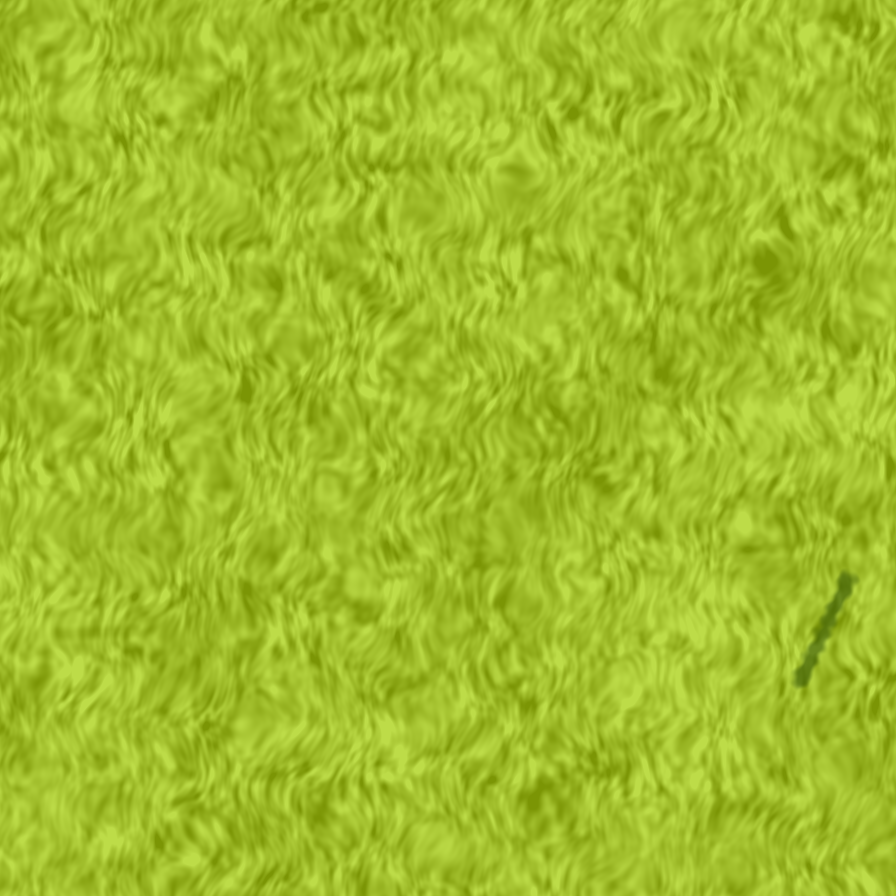
This texture is drawn by a Shadertoy shader. Its source:

```glsl
// Soft yellow-green turf of short upright fibres, with one dark blade and a faint crease.

#define MEAN_GREEN vec3(0.632, 0.745, 0.172)
#define TONE_STEP vec3(0.052, 0.056, 0.053)
#define BLADE_GREEN vec3(0.31, 0.43, 0.04)
#define FIBRE_FREQ vec2(92.0, 40.0)
#define FINE_FREQ vec2(145.0, 72.0)
#define CLUMP_FREQ vec2(38.0, 25.0)
#define PATCH_FREQ 9.0
#define FIBRE_LEAN 0.006

// Integer hash giving a unit gradient for a lattice cell
vec2 cellGradient(vec2 cell) {
    uvec2 q = uvec2(ivec2(cell) + 4096);
    uint h = q.x * 1597334677u ^ q.y * 3812015801u;
    h = (h ^ (h >> 15)) * 2246822519u;
    h = (h ^ (h >> 13)) * 3266489917u;
    h ^= h >> 16;
    float angle = 6.28319 * float(h & 65535u) / 65536.0;
    return vec2(cos(angle), sin(angle));
}

// Gradient noise scaled to a spread of about one
float noise(vec2 p) {
    vec2 cell = floor(p), f = p - cell;
    vec2 w = f * f * f * (f * (f * 6.0 - 15.0) + 10.0);
    vec2 e = vec2(1.0, 0.0);
    float a = dot(cellGradient(cell), f);
    float b = dot(cellGradient(cell + e.xy), f - e.xy);
    float c = dot(cellGradient(cell + e.yx), f - e.yx);
    float d = dot(cellGradient(cell + e.xx), f - e.xx);
    return 5.0 * mix(mix(a, b, w.x), mix(c, d, w.x), w.y);
}

// Shears a point so that upright features lean sideways
vec2 slant(vec2 p, float amount) {
    return vec2(p.x + amount * p.y, p.y);
}

// Distance to a line segment
float segmentDistance(vec2 p, vec2 a, vec2 b) {
    vec2 ab = b - a;
    float t = clamp(dot(p - a, ab) / dot(ab, ab), 0.0, 1.0);
    return length(p - a - ab * t);
}

// Brightness of the turf, from broad patches down to fine fibres
float turfTone(vec2 p) {
    vec2 bent = p;
    bent.x += FIBRE_LEAN * noise(p * 13.0 + 50.0);
    bent.y += 0.5 * FIBRE_LEAN * noise(p * 21.0 + 90.0);
    float fibres = 0.52 * noise(slant(bent, -0.22) * FIBRE_FREQ)
                 + 0.46 * noise(slant(bent, 0.16) * FIBRE_FREQ * 0.87 + 31.0);
    float fine = noise(slant(bent, -0.08) * FINE_FREQ + 17.0);
    float clumps = noise(slant(bent, -0.12) * CLUMP_FREQ + 7.0);
    float patches = 0.30 * noise(p * PATCH_FREQ + 3.7)
                  + 0.24 * noise(p * PATCH_FREQ * 0.43 + 11.3);
    // Fibre contrast drifts, leaving some smoother areas
    float contrast = 1.0 + 0.18 * noise(p * 11.0 + 71.0);
    return contrast * (fibres + 0.36 * fine) + 0.44 * clumps + patches;
}

void mainImage(out vec4 fragColor, in vec2 fragCoord) {
    vec2 p = fragCoord / iResolution.y;
    float tone = clamp(turfTone(p), -2.9, 2.1);

    // Faint level crease
    float crease = segmentDistance(p, vec2(0.065, 0.292), vec2(0.15, 0.296));
    tone -= 1.5 * (1.0 - smoothstep(0.001, 0.011, crease));
    vec3 color = MEAN_GREEN + TONE_STEP * tone;

    // Dark leaning blade with a ragged soft edge
    float blade = segmentDistance(p, vec2(0.893, 0.242), vec2(0.947, 0.352));
    blade += 0.0015 * noise(p * 75.0);
    float cover = 1.0 - smoothstep(0.003, 0.013, blade);
    color = mix(color, BLADE_GREEN + 0.4 * TONE_STEP * tone, 0.85 * cover);

    fragColor = vec4(clamp(color, 0.0, 1.0), 1.0);
}
```
